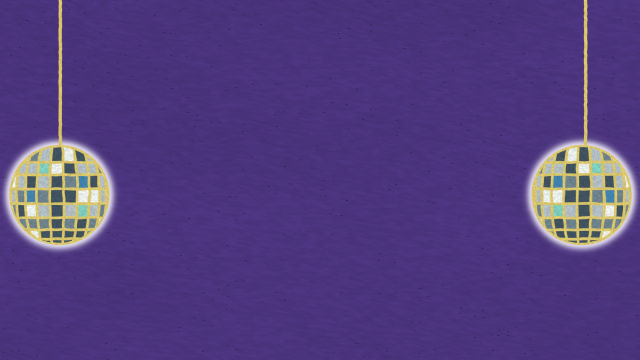
This background is drawn by a Shadertoy shader. Its source:

```glsl
// Two glowing mirror balls hanging on gold cords before fibrous purple paper.

// Layout, in canvas heights; the right side is measured from the right edge
const vec2 LEFT_BALL = vec2(0.1650, 0.4583);
const vec2 RIGHT_BALL = vec2(0.1620, 0.4583);
const float LEFT_CORD = 0.1675;
const float RIGHT_CORD = 0.1510;
const float BALL_RADIUS = 0.1390;
const float CORD_HALF_WIDTH = 0.0046;
const float GLOW_WIDTH = 0.0145;

// Tile grid, in degrees on the ball
const vec2 TILE_STEP = vec2(16.0, 17.0);
const vec2 TILE_PHASE = vec2(5.0, 7.0);
const float TOP_ROW = 2.0;
const float BOTTOM_ROW = -4.0;
const float GROUT_HALF_WIDTH = 0.0038;
const float MERIDIAN_BEND = 0.35;

// Colours
const vec3 PURPLE = vec3(0.292, 0.202, 0.490);
const vec3 GOLD = vec3(0.855, 0.775, 0.415);
const vec3 GLOW = vec3(0.93, 0.92, 0.98);
const vec3 SLATE = vec3(0.25, 0.32, 0.37);
const vec3 STEEL = vec3(0.43, 0.51, 0.55);
const vec3 SILVER = vec3(0.69, 0.74, 0.76);
const vec3 WHITE = vec3(0.91, 0.93, 0.92);
const vec3 TEAL = vec3(0.50, 0.80, 0.74);
const vec3 BLUE = vec3(0.25, 0.51, 0.68);

float hash(vec2 p) {
    vec3 q = fract(vec3(p.xyx) * 0.1031);
    q += dot(q, q.yzx + 33.33);
    return fract((q.x + q.y) * q.z);
}

float noise(vec2 p) {
    vec2 i = floor(p), f = fract(p);
    f = f * f * (3.0 - 2.0 * f);
    return mix(mix(hash(i), hash(i + vec2(1, 0)), f.x),
               mix(hash(i + vec2(0, 1)), hash(i + vec2(1, 1)), f.x), f.y);
}

// Coverage of a shape from its signed distance
float cover(float d) {
    float pixel = 1.0 / iResolution.y;
    return 1.0 - smoothstep(-0.7 * pixel, 0.7 * pixel, d);
}

// Paper: slanted fibres, broad mottling and sparse dark flecks
vec3 paper(vec2 p) {
    vec2 q = vec2(p.x, p.y + 0.16 * p.x + 0.012 * noise(p * 9.0));
    float fibre = noise(q * vec2(45.0, 160.0)) + 0.7 * noise(q * vec2(110.0, 300.0)) - 0.85;
    float mottle = noise(p * vec2(3.0, 5.0)) - 0.5;
    vec3 color = PURPLE * (1.0 + 0.09 * fibre + 0.05 * mottle);

    vec2 grid = q * vec2(45.0, 65.0), cell = floor(grid);
    vec2 jitter = 0.3 + 0.4 * vec2(hash(cell + 7.0), hash(cell + 19.0));
    vec2 offset = (fract(grid) - jitter) * vec2(1.0, 1.5);
    float fleck = (1.0 - smoothstep(0.05, 0.22, length(offset))) * step(0.93, hash(cell));
    return color * (1.0 - 0.28 * fleck);
}

// Dark central column, diagonal accents, random greys elsewhere
vec3 tileColor(vec2 tile) {
    float diagonal = tile.x - 4.0 * tile.y;
    if (tile.x + tile.y == -1.0 && mod(tile.x, 3.0) == 1.0) return TEAL;
    if (diagonal == 1.0) return BLUE;
    if (abs(diagonal) == 5.0) return WHITE;
    if (tile.x == -1.0) return SLATE;
    float pick = hash(tile + 31.0);
    if (pick < 0.30) return SLATE;
    if (pick < 0.60) return STEEL;
    return pick < 0.84 ? SILVER : WHITE;
}

// Ball face at offset p from its centre
vec3 ballColor(vec2 p, vec3 gold) {
    vec2 s = p / BALL_RADIUS;
    float chord = sqrt(max(1.0 - s.y * s.y, 0.0));
    float width = mix(1.0, chord, MERIDIAN_BEND);
    vec2 angle = asin(clamp(vec2(s.x / width, s.y), -1.0, 1.0));
    vec2 grid = (degrees(angle) - TILE_PHASE) / TILE_STEP;

    vec2 tile = floor(grid), line = round(grid);
    tile.y = clamp(tile.y, BOTTOM_ROW, TOP_ROW);
    line.y = clamp(line.y, BOTTOM_ROW, TOP_ROW);
    vec2 gap = abs(grid - line) * radians(TILE_STEP) * cos(angle) * BALL_RADIUS;
    float rim = BALL_RADIUS - 0.0025 - length(p);
    float grout = min(min(gap.x * width, gap.y), rim) - GROUT_HALF_WIDTH;

    vec3 color = tileColor(tile) * (0.93 + 0.14 * noise(p * 260.0));
    return mix(color, gold, cover(grout));
}

void mainImage(out vec4 fragColor, in vec2 fragCoord) {
    vec2 p = fragCoord / iResolution.y;
    float aspect = iResolution.x / iResolution.y;
    vec3 color = paper(p);
    vec3 gold = GOLD * (0.94 + 0.12 * noise(p * 250.0));

    // Fold the right half onto the left
    bool isRight = p.x > 0.5 * aspect;
    vec2 side = vec2(isRight ? aspect - p.x : p.x, p.y);
    vec2 fromBall = side - (isRight ? RIGHT_BALL : LEFT_BALL);
    float cordX = isRight ? RIGHT_CORD : LEFT_CORD;
    float ball = length(fromBall) - BALL_RADIUS;

    // Halo, cord, then ball with a hand-drawn wobble
    float halo = max(ball, 0.0) / GLOW_WIDTH;
    color = mix(color, GLOW, 0.88 * exp(-halo * halo));
    float fray = 0.0016 * (noise(vec2(cordX * 40.0, p.y * 110.0)) - 0.5);
    float cord = abs(side.x - cordX + fray) - CORD_HALF_WIDTH;
    color = mix(color, gold, cover(cord) * step(0.0, fromBall.y));
    vec2 wobble = 0.003 * (vec2(noise(p * 45.0), noise(p * 45.0 + 50.0)) - 0.5);
    color = mix(color, ballColor(fromBall + wobble, gold), cover(ball));

    fragColor = vec4(color, 1.0);
}
```
